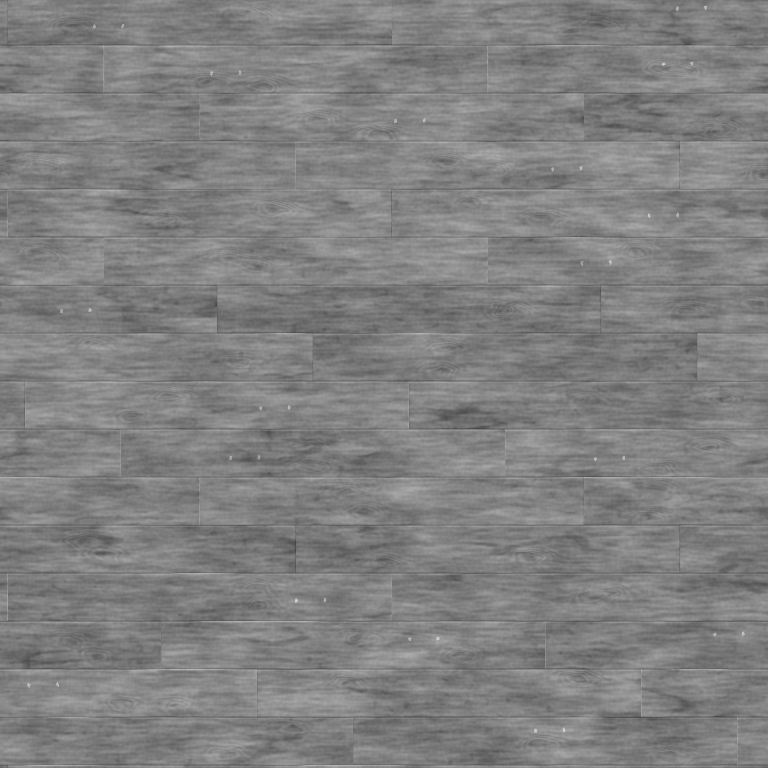
This texture is drawn by a Shadertoy shader. Its source:

```glsl
// Worn grey wood plank floor: 16 staggered rows, two planks per row.
#define ROWS 16.0
#define PER_ROW 2.0
#define ROW_SHIFT 0.004
#define SEAM_HALF_WIDTH 0.0007
#define BASE_GREY 0.512
#define PLANK_VARIATION 0.045
#define MOTTLE 0.16
#define GRAIN 0.075
#define KNOTS 2
#define FLECK_RADIUS 0.0022

const float TAU = 6.2831853;

vec2 hash2(vec2 p) {
    vec3 a = fract(p.xyx * vec3(0.1031, 0.1030, 0.0973));
    a += dot(a, a.yzx + 33.33);
    return fract((a.xx + a.yz) * a.zy);
}

float cornerSlope(vec2 cell, vec2 offset) {
    float angle = TAU * hash2(cell).x;
    return dot(vec2(cos(angle), sin(angle)), offset);
}

float gradientNoise(vec2 p) {
    vec2 i = floor(p), f = fract(p);
    vec2 u = f * f * f * (f * (f * 6.0 - 15.0) + 10.0);
    vec2 e = vec2(1.0, 0.0);
    return mix(mix(cornerSlope(i, f), cornerSlope(i + e, f - e), u.x),
               mix(cornerSlope(i + e.yx, f - e.yx), cornerSlope(i + 1.0, f - 1.0), u.x), u.y);
}

float fbm(vec2 p) {
    float sum = 0.0, amplitude = 0.6;
    for (int i = 0; i < 4; i++) {
        sum += amplitude * gradientNoise(p);
        p = p * 2.03 + 17.3;
        amplitude *= 0.55;
    }
    return sum;
}

// Quarter-length stagger with a small drift between groups of rows
float rowOffset(float row) {
    return 0.25 * row + 0.02 + 0.045 * step(abs(row - 7.5), 2.0) + 0.15 * step(12.5, row);
}

float lineMask(float dist, float halfWidth, float pixel) {
    return 1.0 - smoothstep(halfWidth - 0.5 * pixel, halfWidth + 0.5 * pixel, dist);
}

// Wood surface of one plank; p is measured from its corner in canvas units
float woodGrey(vec2 p, vec2 seed, float pixel) {
    vec2 size = vec2(1.0 / PER_ROW, 1.0 / ROWS);
    vec2 shift = floor(hash2(seed + 3.7) * 90.0);
    float tone = BASE_GREY + PLANK_VARIATION * (hash2(seed + 9.1).x - 0.5);

    // Broad faded patches and blotches
    float patches = gradientNoise(p * vec2(6.0, 14.0) + shift);
    tone += 0.05 * (smoothstep(-0.25, 0.3, patches) - 0.5);
    tone += MOTTLE * fbm(p * vec2(13.0, 32.0) + shift + 21.0);

    // Long fibres and fine surface roughness
    tone += GRAIN * gradientNoise(p * vec2(9.0, 130.0) + shift + 40.0);
    tone += GRAIN * gradientNoise(p * vec2(45.0, 230.0) + shift + 55.0);
    tone += 0.5 * GRAIN * gradientNoise(p * 210.0 + shift);

    // Knots bend the growth rings around them
    float field = p.y * 80.0 + 2.5 * gradientNoise(p * vec2(7.0, 28.0) + shift + 63.0);
    float knotArea = 0.0;
    for (int k = 0; k < KNOTS; k++) {
        vec2 center = size * (0.15 + 0.7 * hash2(seed + 5.3 * float(k + 1)));
        vec2 d = (p - center) / vec2(0.026, 0.011);
        d += 0.5 * gradientNoise(p * vec2(40.0, 90.0) + shift);
        float bulge = exp(-dot(d, d));
        field += 3.5 * bulge;
        knotArea = max(knotArea, bulge);
        tone -= 0.07 * exp(-9.0 * dot(d, d));
    }
    float ringVisibility = 0.008 + 0.018 * knotArea + 0.02 * max(patches, 0.0);
    tone += ringVisibility * sin(TAU * field);

    // Dark wandering cracks and stains
    float crack = abs(gradientNoise(p * vec2(8.0, 38.0) + shift + 77.0));
    crack += 0.12 * gradientNoise(p * vec2(60.0, 150.0) + shift);
    float stained = smoothstep(0.0, 0.4, gradientNoise(p * vec2(7.0, 20.0) + shift + 31.0));
    tone -= 0.085 * stained * (1.0 - smoothstep(0.0, 0.13, crack));
    float speckle = gradientNoise(p * vec2(75.0, 120.0) + shift + 12.0);
    tone -= 0.05 * smoothstep(0.22, 0.5, speckle) * smoothstep(-0.1, 0.25, -patches);

    // A pair of pale chips on some planks
    vec2 chip = size * (vec2(0.2, 0.2) + vec2(0.6, 0.5) * hash2(seed + 14.9));
    float hasChips = step(0.5, hash2(seed + 27.1).y);
    for (int k = 0; k < 2; k++) {
        vec2 d = p - chip - float(k) * vec2(0.037, -0.001);
        float ragged = 0.0015 * gradientNoise(p * 420.0 + shift);
        float chipMask = lineMask(length(d * vec2(1.2, 0.8)) + ragged, FLECK_RADIUS, pixel);
        tone += 0.2 * hasChips * chipMask;
    }
    return tone;
}

void mainImage(out vec4 fragColor, in vec2 fragCoord) {
    vec2 uv = fragCoord / iResolution.xy;
    float pixel = 1.0 / iResolution.y;

    // Plank layout, rows counted from the top
    float down = (1.0 - uv.y + ROW_SHIFT) * ROWS;
    float row = mod(floor(down), ROWS);
    float along = uv.x * PER_ROW - rowOffset(row);
    vec2 seed = vec2(mod(floor(along), PER_ROW) * 7.0 + 1.0, row + 2.0);
    vec2 local = vec2(fract(along) / PER_ROW, fract(down) / ROWS);
    float grey = woodGrey(local, seed, pixel);

    // Dark seams, with worn pale edges on short stretches
    vec2 edge = min(local, vec2(1.0 / PER_ROW, 1.0 / ROWS) - local);
    float wear = gradientNoise(vec2(uv.x * 6.0, row * 3.7 + 0.4));
    float seam = lineMask(edge.y, SEAM_HALF_WIDTH, pixel);
    float joint = lineMask(edge.x, SEAM_HALF_WIDTH, pixel);
    grey -= 0.11 * seam * (0.7 + wear);
    grey += 0.05 * lineMask(abs(local.y - 0.0022), SEAM_HALF_WIDTH, pixel);
    grey += 0.22 * lineMask(local.y, 0.0012, pixel) * smoothstep(0.22, 0.4, wear);
    grey += joint * mix(-0.1, 0.1, hash2(seed + 41.0).x);

    fragColor = vec4(vec3(clamp(grey, 0.0, 1.0)), 1.0);
}
```
